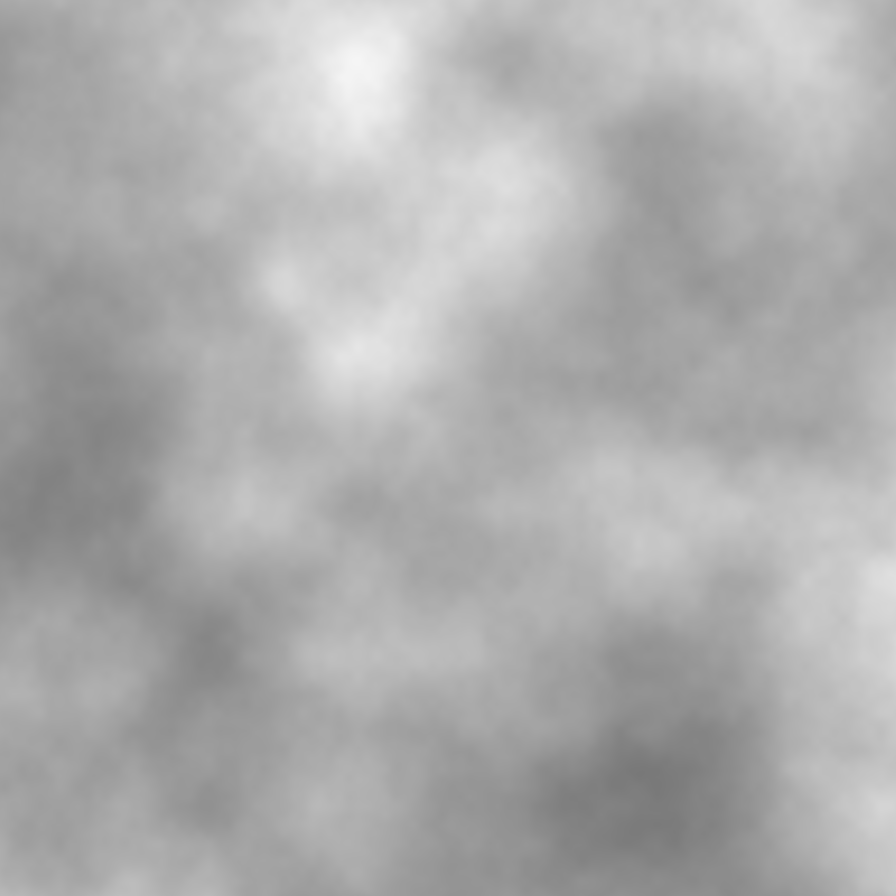
A Shadertoy shader for this texture:

```glsl
// Soft grey clouds: fractal value noise on an axis-aligned lattice.
// Each octave doubles the frequency and roughly halves the amplitude;
// the sum is added to a mid grey with a slightly longer bright tail.

const float CELLS = 3.0;            // lattice cells across the canvas
const int OCTAVES = 6;
const float LACUNARITY = 2.0;
const float GAIN = 0.53;
const float BASE_AMPLITUDE = 0.33;  // grey range of the broadest octave
const vec2 SEED = vec2(3.8, 7.7);
const vec2 OCTAVE_SHIFT = vec2(17.0, 31.0);
const float MID_GREY = 0.698;
const float BRIGHT_SKEW = 0.5;

float hash(vec2 p) {
    return fract(sin(dot(p, vec2(12.9898, 78.233))) * 43758.5453);
}

// Lattice values blended with a smooth cubic
float valueNoise(vec2 p) {
    vec2 cell = floor(p);
    vec2 f = fract(p);
    vec2 blend = f * f * (3.0 - 2.0 * f);
    float lower = mix(hash(cell), hash(cell + vec2(1.0, 0.0)), blend.x);
    float upper = mix(hash(cell + vec2(0.0, 1.0)), hash(cell + vec2(1.0)), blend.x);
    return mix(lower, upper, blend.y);
}

// Sum of octaves, each centred on zero
float cloudNoise(vec2 p) {
    float sum = 0.0;
    float amplitude = BASE_AMPLITUDE;
    for (int i = 0; i < OCTAVES; i++) {
        sum += amplitude * (valueNoise(p) - 0.5);
        amplitude *= GAIN;
        p = p * LACUNARITY + OCTAVE_SHIFT;
    }
    return sum;
}

void mainImage(out vec4 fragColor, in vec2 fragCoord) {
    vec2 uv = fragCoord / iResolution.y;
    float cloud = cloudNoise(uv * CELLS + SEED);

    // Tone curve
    float grey = MID_GREY + cloud + BRIGHT_SKEW * cloud * cloud;
    fragColor = vec4(vec3(clamp(grey, 0.0, 1.0)), 1.0);
}
```
